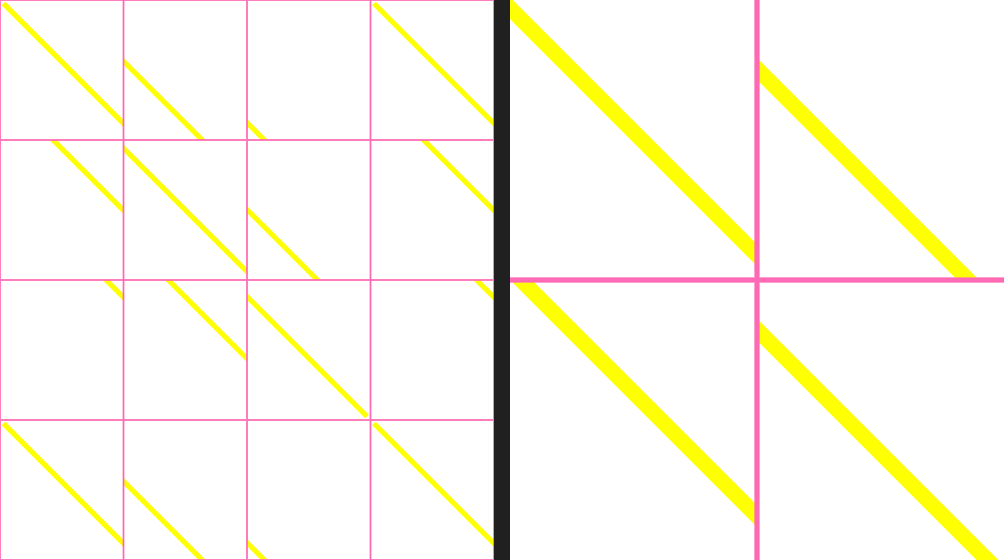
Left: the whole. Right: its middle third, enlarged.
This pattern is drawn by a Shadertoy shader. Its source:

```glsl
// Grid of pink-framed cells, each showing a shifted window onto one yellow diagonal.

const float CELLS_DOWN = 4.0;
const float WINDOW_CYCLE = 3.0;     // window positions before they repeat
const float SQUARE_SIDE = 1.758;    // side of the square behind the windows, in cell heights
const float STROKE_HALF = 0.0184;
const float STROKE_INSET = 0.025;
const float FRAME_HALF = 0.00625;

const vec3 PAPER = vec3(1.0);
const vec3 YELLOW = vec3(1.0, 1.0, 0.01);
const vec3 PINK = vec3(1.0, 0.412, 0.706);

// Coverage of a shape from its signed distance, smoothed over one pixel
float coverage(float dist, float pixel) {
    return clamp(0.5 - dist / pixel, 0.0, 1.0);
}

// Distance to a square-ended stroke along the diagonal of a square
float diagonalStroke(vec2 p, float side, float inset, float halfWidth) {
    vec2 centered = p - 0.5 * side;
    float along = abs(centered.x + centered.y) * inversesqrt(2.0);
    float across = abs(centered.y - centered.x) * inversesqrt(2.0);
    float halfLength = (0.5 * side - inset) * sqrt(2.0);
    return max(along - halfLength, across - halfWidth);
}

// Distance to the frame around a cell
float cellFrame(vec2 p, vec2 size, float halfWidth) {
    vec2 edge = min(p, size - p);
    return min(edge.x, edge.y) - halfWidth;
}

void mainImage(out vec4 fragColor, in vec2 fragCoord) {
    // Cell heights as units, measured from the top left
    float pixel = CELLS_DOWN / iResolution.y;
    vec2 p = vec2(fragCoord.x, iResolution.y - fragCoord.y) * pixel;
    vec2 cellSize = vec2(iResolution.x / iResolution.y, 1.0);
    vec2 cell = floor(p / cellSize);
    vec2 local = p - cell * cellSize;

    // Slide the window across the square, cell by cell
    vec2 stepSize = (SQUARE_SIDE - cellSize) / (WINDOW_CYCLE - 1.0);
    vec2 window = local + mod(cell, WINDOW_CYCLE) * stepSize;

    // Diagonal first, frame on top
    float stroke = diagonalStroke(window, SQUARE_SIDE, STROKE_INSET, STROKE_HALF);
    float frame = cellFrame(local, cellSize, FRAME_HALF);
    vec3 color = mix(PAPER, YELLOW, coverage(stroke, pixel));
    color = mix(color, PINK, coverage(frame, pixel));
    fragColor = vec4(color, 1.0);
}
```
